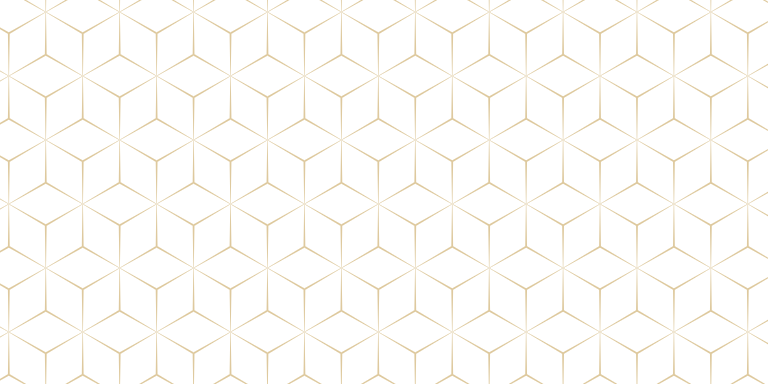
Reproduce this pattern procedurally as a Shadertoy shader.

```glsl
// Rhombille lattice of tapered pale gold lines on white: six-spoke stars that read as stacked cubes.

const float ROWS = 6.0;                          // star rows over the canvas height
const float SQRT3 = 1.7320508;
const vec2 STAR_ORIGIN = vec2(0.6003, 0.1354);   // centre of one star, in canvas heights
const float HUB_HALF_WIDTH = 0.0006;             // thin end, at the star centre
const float TIP_HALF_WIDTH = 0.0024;             // thick end, where three spokes meet
const vec3 PAPER = vec3(1.0);
const vec3 GOLD = vec3(0.87, 0.79, 0.62);

// Offset from the nearest centre of a rectangular grid.
vec2 gridOffset(vec2 p, vec2 cell) {
    return p - cell * round(p / cell);
}

// Offset from the nearest point of a triangular lattice, made of two interleaved grids.
vec2 starOffset(vec2 p, float spacing) {
    vec2 cell = spacing * vec2(1.0, SQRT3);
    vec2 a = gridOffset(p, cell);
    vec2 b = gridOffset(p - 0.5 * cell, cell);
    return dot(a, a) < dot(b, b) ? a : b;
}

// Distance along (x) and across (y) the nearest of six spokes, folded into one quadrant.
vec2 spokeCoords(vec2 offset) {
    vec2 q = abs(offset);
    vec2 slanted = vec2(0.5 * SQRT3, 0.5);
    vec2 upright = vec2(0.0, 1.0);
    vec2 dir = dot(q, slanted) > dot(q, upright) ? slanted : upright;
    return vec2(dot(q, dir), abs(q.x * dir.y - q.y * dir.x));
}

// Share of a pixel covered by a stroke; stays accurate for hairlines.
float strokeCoverage(float dist, float halfWidth, float pixel) {
    float high = min(dist + 0.5 * pixel, halfWidth);
    float low = max(dist - 0.5 * pixel, -halfWidth);
    return clamp((high - low) / pixel, 0.0, 1.0);
}

void mainImage(out vec4 fragColor, in vec2 fragCoord) {
    float pixel = 1.0 / iResolution.y;
    vec2 p = fragCoord * pixel - STAR_ORIGIN;

    // Equilateral spacing follows from the row height.
    float spacing = 2.0 / (SQRT3 * ROWS);
    float spokeLength = spacing / SQRT3;

    // Each spoke widens steadily from hub to tip.
    vec2 spoke = spokeCoords(starOffset(p, spacing));
    float taper = clamp(spoke.x / spokeLength, 0.0, 1.0);
    float halfWidth = mix(HUB_HALF_WIDTH, TIP_HALF_WIDTH, taper);

    float ink = strokeCoverage(spoke.y, halfWidth, pixel);
    fragColor = vec4(mix(PAPER, GOLD, ink), 1.0);
}
```
